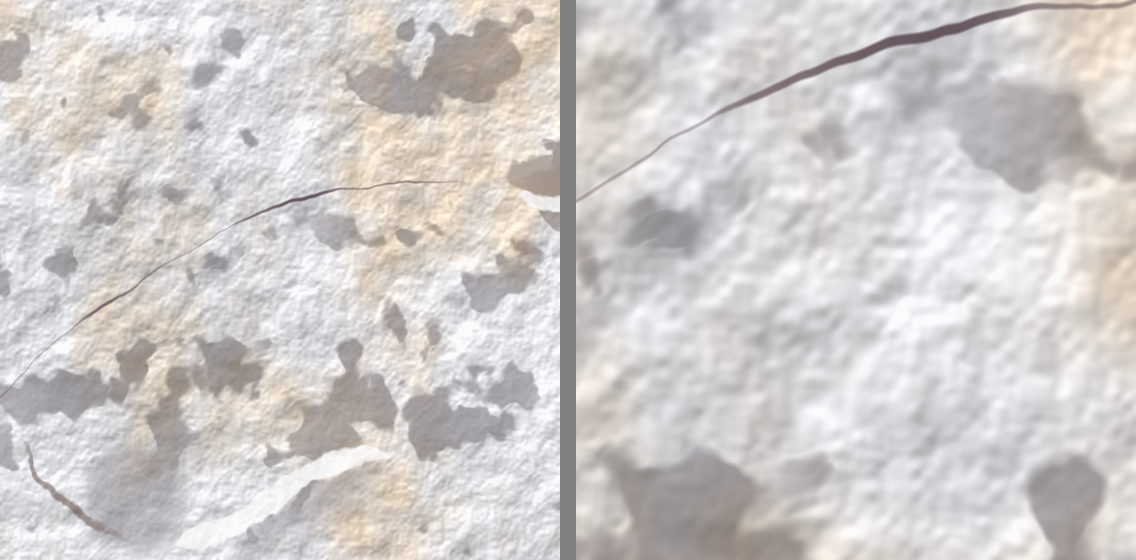
Left: the whole. Right: its middle third, enlarged.
This texture is drawn by a WebGL 2 fragment shader. Its source:

```glsl
#version 300 es
precision highp float;
// Sunlit pale limestone face with cast shadows, ochre stains, a thin crack and ledges.
uniform vec2 u_resolution;
out vec4 fragColor;

const vec2 LIGHT = vec2(-0.5, 0.866);          // direction towards the sun
const vec3 STONE = vec3(0.875, 0.868, 0.862);
const vec3 WHITE = vec3(0.975, 0.97, 0.972);
const vec3 SHADE = vec3(0.745, 0.732, 0.738);  // multiplies stone in shadow
const vec3 OCHRE = vec3(0.985, 0.925, 0.85);   // multiplies stained stone
const vec3 COOL = vec3(0.985, 0.995, 1.02);
const vec3 CRACK = vec3(0.38, 0.31, 0.34);
const vec3 CREASE = vec3(0.56, 0.51, 0.50);
const float GRAIN_GAIN = 0.21;
const float GRAIN_SCALE = 16.0;
const float RELIEF_SCALE = 5.0;
const float SHADOW_REACH = 0.09;
const float SUN_SLOPE = 1.2;
const float SHADOW_LEVEL = 0.04;

float hash(vec2 cell) {
  uvec2 q = uvec2(ivec2(cell)) * uvec2(1597u, 3812u) + uvec2(71u, 907u);
  uint n = (q.x ^ (q.y * 2657u)) * 747796u + 2891u;
  n = ((n >> 15) ^ n) * 277803u;
  n = ((n >> 13) ^ n) * 668265u;
  return float((n >> 8) & 65535u) / 65535.0;
}

float noise(vec2 p) {
  vec2 i = floor(p), f = fract(p);
  f = f * f * (3.0 - 2.0 * f);
  return mix(mix(hash(i), hash(i + vec2(1, 0)), f.x),
             mix(hash(i + vec2(0, 1)), hash(i + vec2(1, 1)), f.x), f.y);
}

float fbm(vec2 p) {
  float sum = 0.0, amp = 0.55;
  for (int i = 0; i < 4; i++) {
    sum += amp * noise(p);
    p = mat2(0.96, 0.28, -0.28, 0.96) * p * 2.15 + 17.3;
    amp *= 0.5;
  }
  return sum;
}

// Fine chips: slope towards the light, summed over scales
float grain(vec2 p) {
  float sum = 0.0, scale = GRAIN_SCALE;
  for (int i = 0; i < 4; i++) {
    vec2 q = p * scale + float(i) * 31.7;
    sum += noise(q) - noise(q + 0.4 * LIGHT);
    scale *= 2.07;
  }
  return sum;
}

// Cast shadow: march the coarse relief towards the sun
float castShadow(vec2 p) {
  float here = fbm(p * RELIEF_SCALE), block = -1.0;
  for (int i = 1; i <= 6; i++) {
    float t = SHADOW_REACH * float(i) / 6.0;
    block = max(block, fbm((p + LIGHT * t) * RELIEF_SCALE) - here - SUN_SLOPE * t);
  }
  return smoothstep(SHADOW_LEVEL - 0.015, SHADOW_LEVEL + 0.025, block);
}

float band(float d, float halfWidth, float soft) {
  return 1.0 - smoothstep(halfWidth - soft, halfWidth + soft, abs(d));
}

float ellipse(vec2 p, vec2 centre, vec2 radius, float soft) {
  return 1.0 - smoothstep(1.0 - soft, 1.0 + soft, length((p - centre) / radius));
}

void main() {
  vec2 uv = gl_FragCoord.xy / u_resolution.y;
  float aa = 0.7 / u_resolution.y;

  // Ragged coordinates shared by all large forms
  vec2 wobble = vec2(fbm(uv * 14.0), fbm(uv * 14.0 + 53.0)) - 0.5;
  vec2 p = uv + 0.035 * wobble;
  float chips = grain(uv + 0.012 * wobble);
  float broad = noise(uv * 3.2 + 8.0) - 0.5;

  // Ledge and crease profiles
  float ledge = p.y - 0.025 - 0.165 * smoothstep(0.3, 0.68, p.x);
  float ledgeSpan = smoothstep(0.29, 0.36, p.x) * (1.0 - smoothstep(0.6, 0.75, p.x));
  float crease = (p.y - 0.28 * exp(-8.5 * p.x)) * 0.75;
  float creaseSpan = smoothstep(0.03, 0.06, p.x) * (1.0 - smoothstep(0.14, 0.25, p.x));

  // Shadows
  float hollow = ellipse(p, vec2(0.98, 0.685), vec2(0.075, 0.035), 0.08);
  float shadow = castShadow(p) * (0.78 + 0.4 * noise(uv * 9.0 + 4.0));
  shadow = max(shadow, 0.75 * ellipse(p, vec2(0.24, 0.11), vec2(0.085, 0.105), 0.3));
  float underLedge = smoothstep(-0.14, -0.05, ledge) * (1.0 - smoothstep(-0.03, -0.018, ledge));
  shadow = max(shadow, 0.65 * underLedge * smoothstep(0.38, 0.46, p.x) * ledgeSpan);
  shadow = max(shadow, 0.85 * hollow);

  // Stone, stains and light
  float stain = smoothstep(0.47, 0.75, fbm(uv * vec2(4.2, 2.8) + 21.0));
  stain *= 0.55 + 0.6 * noise(uv * 26.0);
  float relief = GRAIN_GAIN * chips * mix(1.0, 0.5, shadow) * (1.0 - 0.7 * hollow);
  vec3 color = (STONE + relief + 0.09 * broad) * mix(COOL, OCHRE, stain);
  color *= mix(vec3(1.0), SHADE, shadow);

  // Sunlit edges
  float rim = ellipse(p, vec2(0.985, 0.645), vec2(0.06, 0.018), 0.15) * (1.0 - hollow);
  float lip = band(ledge, 0.022 * ledgeSpan, 0.003) * smoothstep(0.0, 0.3, ledgeSpan);
  color = mix(color, WHITE + 0.06 * chips, max(0.9 * rim, 0.92 * lip));

  // Dark crease and thin crack
  color = mix(color, CREASE + 0.1 * chips, 0.85 * creaseSpan * band(crease, 0.006, 0.003));
  float crackY = 0.295 + uv.x * (0.985 - 0.65 * uv.x);
  crackY += 0.035 * (fbm(uv.xx * vec2(9.0, 0.0) + 3.0) - 0.5);
  float slope = 0.985 - 1.3 * uv.x;
  float crackDist = (uv.y - crackY) / sqrt(1.0 + slope * slope);
  float open = smoothstep(0.25, 0.8, noise(vec2(uv.x * 11.0, 6.0)));
  float crack = band(crackDist, 0.0009 + 0.0022 * open, 0.0008 + aa);
  crack *= (0.45 + 0.5 * open) * (1.0 - smoothstep(0.78, 0.85, uv.x));
  color = mix(color, CRACK, crack);

  fragColor = vec4(clamp(color, 0.0, 0.985), 1.0);
}
```
